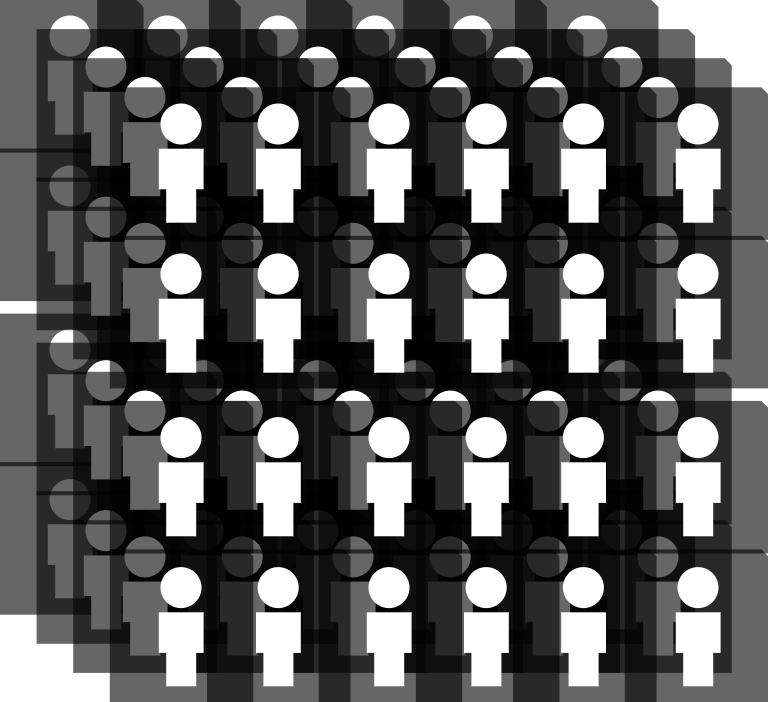
Write a WebGL 1 fragment shader that draws this pattern.

```glsl
precision highp float;
// Four offset layers of translucent black cards, each holding a plain white standing figure.
uniform vec2 u_resolution;

#define SHEET vec2(768.0, 702.0)      // design units, y pointing down
#define LAYER_STEP vec2(36.6, 29.1)   // shift from one layer to the next
#define CARD_SIZE vec2(143.5, 152.6)
#define CARD_PITCH vec2(97.2, 148.5)
#define COLUMN_GAP vec2(14.5, 14.5)   // extra space before columns 2 and 5
#define PAIR_PERIOD 313.6             // height of a pair of rows
#define CHAMFER 7.0
#define SHADE 0.6                     // opacity of one card
#define HEAD_RADIUS 20.5
#define FIRST_HEAD vec2(70.0, 36.0)

float coverage(float d, float pixel) {
  return clamp(0.5 - d / pixel, 0.0, 1.0);
}

float box(vec2 p, vec2 center, vec2 halfSize) {
  vec2 q = abs(p - center) - halfSize;
  return length(max(q, 0.0)) + min(max(q.x, q.y), 0.0);
}

// Rectangle with its top right corner cut off, origin at the top left.
float card(vec2 p) {
  float corner = (p.x - p.y - CARD_SIZE.x + CHAMFER) * 0.7071;
  return max(box(p, CARD_SIZE * 0.5, CARD_SIZE * 0.5), corner);
}

// Head, torso and legs, origin at the center of the head.
float figure(vec2 p) {
  float head = length(p) - HEAD_RADIUS;
  float torso = box(p, vec2(0.2, 45.0), vec2(22.4, 20.3));
  float legs = box(p, vec2(0.2, 80.0), vec2(15.0, 18.7));
  return min(head, min(torso, legs));
}

// Grid position with wider gaps between groups of columns and pairs of rows.
vec2 gridPlace(float column, float row, vec2 pitch, vec2 gaps) {
  float x = column * pitch.x + gaps.x * step(2.0, column) + gaps.y * step(5.0, column);
  float y = mod(row, 2.0) * pitch.y + floor(row * 0.5) * PAIR_PERIOD;
  return vec2(x, y);
}

void main() {
  vec2 p = gl_FragCoord.xy / u_resolution * SHEET;
  p.y = SHEET.y - p.y;
  float pixel = SHEET.y / u_resolution.y;
  float tone = 1.0;

  for (int k = 0; k < 4; k++) {
    float layer = float(k);
    vec2 q = p - layer * LAYER_STEP;

    // Small misregistration of the figures in the two middle layers.
    float second = float(k == 1);
    float third = float(k == 2);
    vec2 drift = second * vec2(-0.6, 2.0) + third * vec2(1.8, 3.3);
    drift += float(k == 3) * vec2(1.2, 0.7);
    vec2 figurePitch = vec2(97.2, 150.0 - 4.2 * third);
    vec2 figureGaps = vec2(13.6 + 4.0 * second, 17.4 - 5.0 * second - 4.0 * third);

    float white = 0.0;
    for (int j = 0; j < 4; j++) {
      for (int i = 0; i < 6; i++) {
        float column = float(i);
        float row = float(j);
        vec2 corner = gridPlace(column, row, CARD_PITCH, COLUMN_GAP);
        vec2 head = FIRST_HEAD + drift + gridPlace(column, row, figurePitch, figureGaps);
        tone *= 1.0 - SHADE * coverage(card(q - corner), pixel);
        white = max(white, coverage(figure(q - head), pixel));
      }
    }
    tone = mix(tone, 1.0, white);
  }
  gl_FragColor = vec4(vec3(tone), 1.0);
}
```
